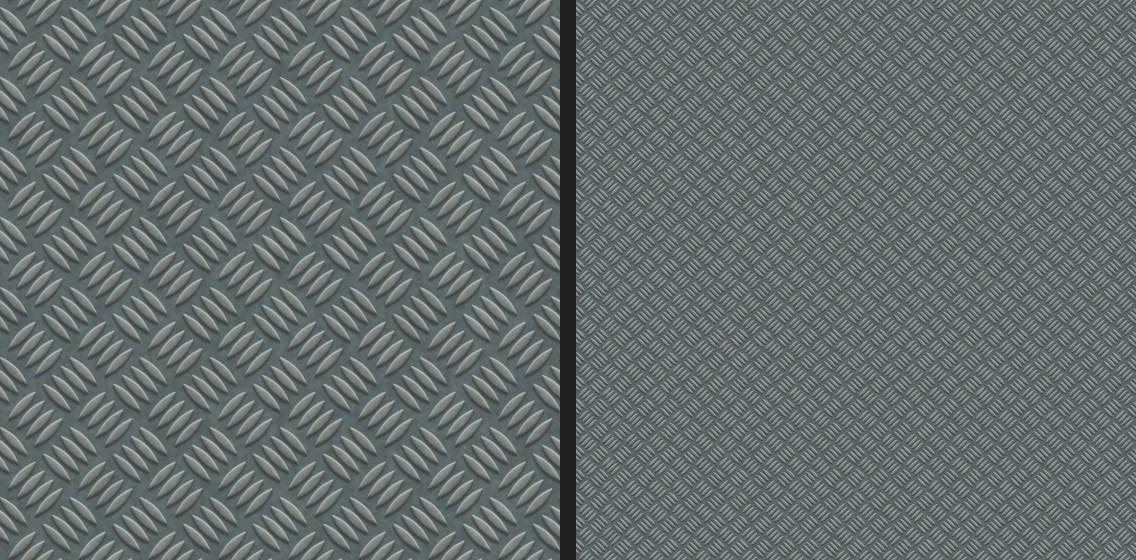
Left, the tile; right, the same tile 3 across and 3 down.
This texture is drawn by a three.js fragment shader. Its source:

```glsl
// Steel tread plate: groups of four raised lens-shaped bars, alternating between
// the two diagonals on a slate base. Each bar is a distance function, lit on its
// rim from above; a shifted copy gives the shadow. Wrapping sines mottle the metal.

#define REPEATS 8.0        // cells across and down
#define BARS 4.0           // bars in one group
#define BAR_STEP 0.179     // spacing of bars, in cells
#define BAR_LENGTH 0.256   // half length, in cells
#define BAR_WIDTH 0.053    // half width, in cells
#define BAR_ROUND 0.012    // rounding added to the outline
#define RIM 0.042          // width of the bevel
#define SOFT 0.013         // edge smoothing
#define SHADOW_SHIFT 0.036 // reach of the shadow
#define WEAR 0.035         // strength of mottling
#define LIGHT vec2(0.10, 0.995)

varying vec2 vUv;

const float TAU = 6.2831853;
const vec3 BASE = vec3(0.360, 0.403, 0.405);
const vec3 SHADE = vec3(0.215, 0.235, 0.232);
const vec3 FACE = vec3(0.490, 0.508, 0.498);
const vec3 GLINT = vec3(0.745, 0.775, 0.755);

float hash(vec2 p) {
  return fract(sin(dot(p, vec2(41.3, 289.1))) * 4375.5);
}

// Layered sines with whole frequencies, so the mottling wraps
float mottle(vec2 uv) {
  vec2 t = TAU * uv;
  float sum = 0.0;
  for (int i = 0; i < 4; i++) {
    float f = 5.0 + 9.0 * float(i);
    sum += sin(f * t.x + 2.0 * sin((f - 2.0) * t.y + f))
         * sin((f + 1.0) * t.y + 1.5 * sin((f + 3.0) * t.x));
  }
  return sum * 0.5;
}

// Signed distance to the nearest bar (x) and its outward normal (yz)
vec3 barGroup(vec2 p, float side) {
  p.x *= side;
  float along = (p.x - p.y) * 0.70711;
  float across = (p.x + p.y) * 0.70711;
  float limit = 0.5 * (BARS - 1.0);
  float slot = clamp(floor(across / BAR_STEP) + 0.5, -limit, limit);
  across -= slot * BAR_STEP;

  // Lens between two arcs, with rounded tips
  float arcShift = (BAR_LENGTH * BAR_LENGTH - BAR_WIDTH * BAR_WIDTH) / (2.0 * BAR_WIDTH);
  float radius = arcShift + BAR_WIDTH;
  vec2 a = abs(vec2(across, along));
  bool pastTip = (a.y - BAR_LENGTH) * arcShift > a.x * BAR_LENGTH;
  float d = pastTip ? length(a - vec2(0.0, BAR_LENGTH))
                    : length(a + vec2(arcShift, 0.0)) - radius;

  // Blend the two sides along the ridge to avoid a hard crease
  float flank = clamp(across / 0.016, -1.0, 1.0);
  vec2 n = normalize(vec2(flank * (a.x + arcShift), along) + 1e-5);
  vec2 normal = vec2((n.x + n.y) * side, n.x - n.y) * 0.70711;
  return vec3(d - BAR_ROUND, normal);
}

// Lay one family of bar groups over the colour
vec3 addGroups(vec3 color, vec2 center, float side, float wear) {
  vec2 grid = vUv * REPEATS - center + 0.5;
  vec2 p = fract(grid) - 0.5;
  float tone = hash(mod(floor(grid), REPEATS) + side) - 0.5;

  // Soft shadow on the base
  float shadowDist = barGroup(p + LIGHT * SHADOW_SHIFT, side).x;
  color = mix(color, SHADE, 0.82 * (1.0 - smoothstep(-0.025, 0.03, shadowDist)));

  // Raised face with a lit and a dark rim
  vec3 bar = barGroup(p, side);
  float lit = dot(bar.yz, LIGHT);
  float bevel = smoothstep(-RIM, 0.0, bar.x);
  vec3 face = FACE * (1.0 + 0.05 * tone + 0.06 * lit) + wear * 0.7;
  face = mix(face, GLINT, clamp(lit * 1.25, 0.0, 1.0) * bevel);
  face = mix(face, SHADE, 0.65 * clamp(-lit, 0.0, 1.0) * bevel);
  return mix(face, color, smoothstep(-SOFT, SOFT, bar.x));
}

void main() {
  // Slate base, drifting between blue and green
  float wear = WEAR * mottle(vUv);
  float drift = mottle(vUv.yx + vec2(0.37, 0.11));
  vec3 color = BASE + wear * 0.8 + vec3(-0.006, 0.002, 0.014) * drift;

  // The two diagonals
  color = addGroups(color, vec2(0.0, 0.514), 1.0, wear);
  color = addGroups(color, vec2(0.507, 0.02), -1.0, wear);

  gl_FragColor = vec4(color, 1.0);
}
```
